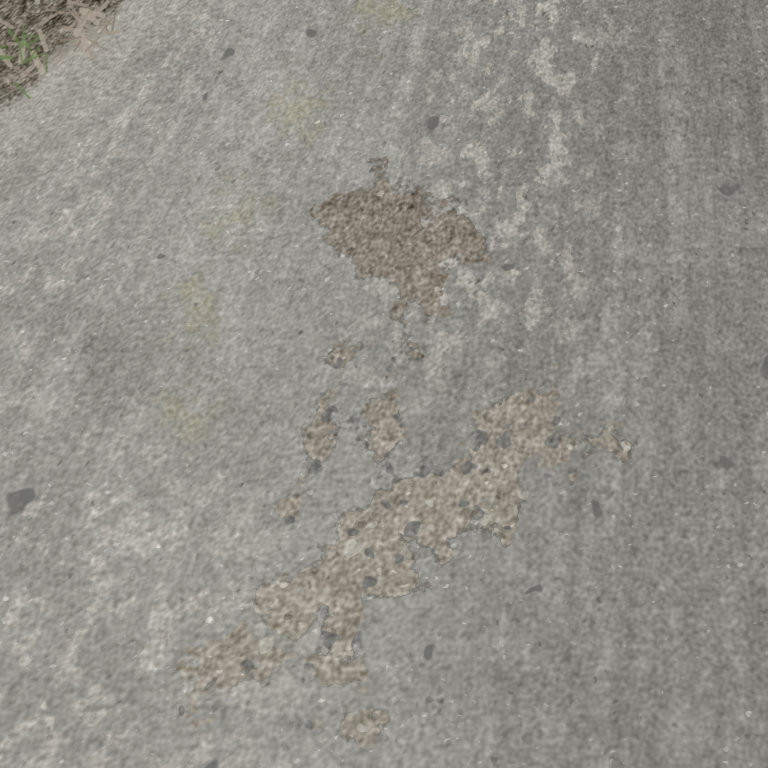
Write a WebGL 2 fragment shader that draws this texture.

```glsl
#version 300 es
precision highp float;
// Worn asphalt road with gravel-filled potholes, wheel streaks and a littered grass verge.

uniform vec2 u_resolution;
out vec4 fragColor;

vec2 hash2(vec2 p) {
    p = vec2(dot(p, vec2(127.1, 311.7)), dot(p, vec2(269.5, 183.3)));
    return fract(sin(p) * 43758.5);
}

float gradientDot(vec2 cell, vec2 offset, vec2 f) {
    return dot(hash2(cell + offset) * 2.0 - 1.0, f - offset);
}

float gradientNoise(vec2 p) {
    vec2 i = floor(p), f = p - i;
    vec2 u = f * f * f * (f * (f * 6.0 - 15.0) + 10.0);
    float low = mix(gradientDot(i, vec2(0, 0), f), gradientDot(i, vec2(1, 0), f), u.x);
    float high = mix(gradientDot(i, vec2(0, 1), f), gradientDot(i, vec2(1, 1), f), u.x);
    return mix(low, high, u.y);
}

float fbm(vec2 p) {
    float sum = 0.0, amplitude = 1.0;
    for (int i = 0; i < 5; i++) {
        sum += amplitude * gradientNoise(p);
        p = mat2(1.6, 1.2, -1.2, 1.6) * p + 7.3;
        amplitude *= 0.6;
    }
    return sum;
}

float capsule(vec2 p, vec2 a, vec2 b, float radius) {
    vec2 pa = p - a, ba = b - a;
    return length(pa - ba * clamp(dot(pa, ba) / dot(ba, ba), 0.0, 1.0)) - radius;
}

// Scattered irregular stones: x = coverage, y = random tone.
vec2 stones(vec2 p, float density, float edge) {
    p += 0.35 * vec2(gradientNoise(p * 2.3), gradientNoise(p * 2.3 + 31.0));
    vec2 result = vec2(0.0), base = floor(p);
    for (int k = 0; k < 9; k++) {
        vec2 cell = base + vec2(k % 3, k / 3) - 1.0;
        vec2 h = hash2(cell), pick = hash2(cell + 57.0);
        vec2 d = (p - cell - 0.2 - 0.6 * h) * vec2(1.0, 0.8 + 0.6 * pick.y);
        float radius = mix(0.16, 0.42, h.y * h.x);
        float cover = (1.0 - smoothstep(radius - edge, radius, length(d))) * step(pick.x, density);
        if (cover > result.x) result = vec2(cover, pick.y);
    }
    return result;
}

float potholeDistance(vec2 p) {
    float d = capsule(p, vec2(0.49, 0.70), vec2(0.55, 0.67), 0.060);
    d = min(d, capsule(p, vec2(0.26, 0.11), vec2(0.50, 0.27), 0.030));
    d = min(d, capsule(p, vec2(0.47, 0.28), vec2(0.56, 0.33), 0.052));
    d = min(d, capsule(p, vec2(0.64, 0.37), vec2(0.68, 0.45), 0.050));
    d = min(d, capsule(p, vec2(0.45, 0.06), vec2(0.43, 0.20), 0.022));
    d = min(d, capsule(p, vec2(0.68, 0.41), vec2(0.79, 0.43), 0.022));
    d = min(d, capsule(p, vec2(0.38, 0.34), vec2(0.46, 0.55), 0.006));
    return min(d, capsule(p, vec2(0.50, 0.44), vec2(0.52, 0.60), 0.006));
}

void main() {
    vec2 p = gl_FragCoord.xy / u_resolution;

    // Road plane: lines of constant ground.x converge above the canvas.
    float depth = 2.05 - p.y;
    vec2 ground = 1.6 * vec2((p.x - 0.87) / depth, -log(depth));
    float blotch = fbm(p * 5.0);
    float rough = fbm(ground * 24.0 + 5.0);
    float grain = gradientNoise(ground * 85.0) + 1.3 * gradientNoise(ground * 170.0 + 9.0);

    // Asphalt, paler on the left and darker towards the upper right
    float shade = smoothstep(0.2, 1.0, p.x + 0.12 * blotch) * (0.75 + 0.25 * p.y);
    vec3 color = mix(vec3(0.605, 0.603, 0.578), vec3(0.505, 0.50, 0.478), shade);
    color += 0.05 * blotch + 0.06 * rough + 0.10 * grain;

    // Wheel streaks, broken up by the surface roughness
    float streak = gradientNoise(ground * vec2(34.0, 2.0)) + 0.5 * gradientNoise(ground * vec2(80.0, 7.0));
    float tracks = max(smoothstep(0.45, 0.65, p.x), smoothstep(0.1, 0.4, p.y - p.x));
    color += 0.08 * streak * mix(0.2, 1.0, tracks) * (1.0 + 1.5 * rough);

    // Pale scabs where the surface has worn through
    float wornArea = smoothstep(0.26, 0.04, abs(ground.x + 0.27)) * smoothstep(0.4, 0.65, p.y);
    wornArea = max(wornArea, 1.0 - smoothstep(0.12, 0.4, length(p - vec2(0.08, 0.14))));
    wornArea = max(wornArea, 0.8 * smoothstep(0.08, 0.02, abs(ground.x + 0.92)));
    float worn = smoothstep(0.08, 0.24, rough + 0.25 * streak + 0.2 * blotch) * wornArea;
    color = mix(color, vec3(0.70, 0.685, 0.65) + 0.16 * grain, 0.65 * worn);

    // Yellowish stains in a loose row
    for (int i = 0; i < 5; i++) {
        float t = float(i) / 4.0;
        float reach = length(p - vec2(0.24 + 0.26 * t * t, 0.46 + 0.53 * t)) + 0.06 * rough;
        color = mix(color, vec3(0.65, 0.63, 0.53) + 0.1 * grain, 0.5 * (1.0 - smoothstep(0.0, 0.045, reach)));
    }

    // Embedded aggregate and sparse dark tar spots
    vec2 chips = stones(ground * 80.0, 0.5, 0.2);
    color += chips.x * mix(-0.11, 0.16, chips.y);
    vec2 tar = stones(ground * 18.0 + 3.0, 0.04, 0.1);
    color = mix(color, vec3(0.39, 0.39, 0.38), 0.75 * tar.x);

    // Ragged potholes: gritty fill, broken rims and loose stones
    float shape = potholeDistance(p);
    float hole = shape + 0.06 * fbm(p * 15.0 + 2.0) + 0.035 * rough;
    float fill = 1.0 - smoothstep(-0.004, 0.004, hole);
    float rim = 1.0 - smoothstep(0.0, 0.008, abs(hole - 0.003));
    vec3 dirt = mix(vec3(0.53, 0.495, 0.45), vec3(0.61, 0.58, 0.53), smoothstep(0.72, 0.3, p.y));
    dirt += 0.10 * rough + 0.17 * grain;
    vec2 gravel = stones(ground * 55.0 + 11.0, 0.65, 0.15);
    dirt += gravel.x * mix(-0.17, 0.19, gravel.y);
    color = mix(color, dirt, 0.9 * fill) - 0.10 * rim * smoothstep(-0.2, 0.2, blotch + rough);
    vec2 cobbles = stones(ground * 30.0 + 4.0, 0.75, 0.08);
    float loose = cobbles.x * (1.0 - smoothstep(0.0, 0.025, hole)) * smoothstep(0.62, 0.5, p.y);
    vec3 cobbleColor = mix(vec3(0.43, 0.43, 0.42), vec3(0.72, 0.71, 0.67), smoothstep(0.5, 1.0, cobbles.y));
    color = mix(color, cobbleColor + 0.12 * grain, 0.8 * loose);

    // Sandy shoulder and dark soil in the upper left corner
    float verge = p.y - 0.86 - 0.95 * p.x + 0.045 * blotch + 0.03 * rough;
    color = mix(color, vec3(0.66, 0.645, 0.605) + 0.12 * grain, 0.55 * smoothstep(-0.16, -0.03, verge));
    float soil = smoothstep(-0.015, 0.02, verge);
    color = mix(color, vec3(0.43, 0.405, 0.36) + 0.2 * rough + 0.25 * grain, soil);

    // Grass blades and dry litter
    for (int i = 0; i < 60; i++) {
        vec2 h = hash2(vec2(i, 3)), k = hash2(vec2(i, 19));
        vec2 root = vec2(0.15 * h.x, 1.0 - 0.14 * h.y * (1.0 - 0.7 * h.x));
        vec2 tip = root + 0.025 * vec2(cos(6.28 * k.x), sin(6.28 * k.x));
        float blade = 1.0 - smoothstep(-0.001, 0.0015, capsule(p, root, tip, 0.001 + 0.003 * k.y * k.y * k.y));
        vec3 litter = mix(vec3(0.47, 0.42, 0.36), vec3(0.70, 0.66, 0.61), k.y);
        vec3 bladeColor = mix(litter, vec3(0.40, 0.50, 0.30), step(0.5, k.x) * step(h.x, 0.5));
        color = mix(color, bladeColor, 0.75 * blade);
    }

    fragColor = vec4(clamp(color, 0.0, 1.0), 1.0);
}
```
